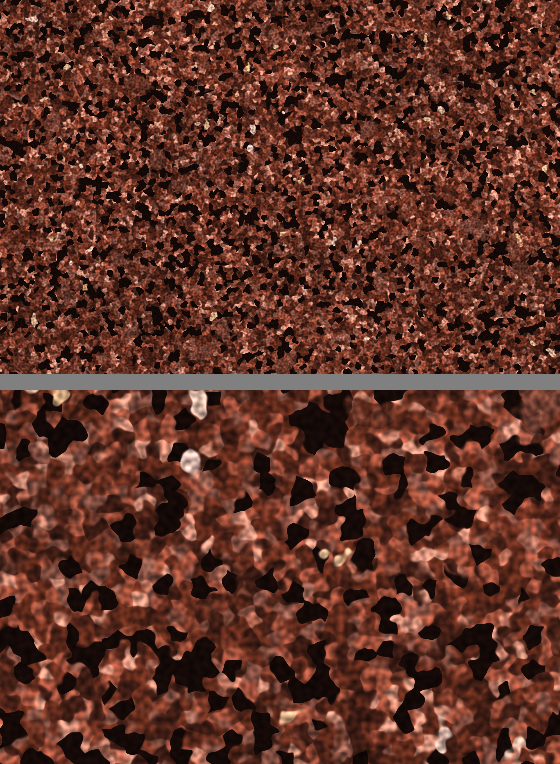
Top: the whole. Bottom: its middle third, enlarged.
Reproduce this texture procedurally as a Shadertoy shader.

```glsl
// Polished red granite: fine rust and salmon grains, clustered black mica,
// a few larger dull feldspar crystals and rare pale flecks.
// Built from soft Voronoi cells, warped and mottled with gradient noise.

const vec3 BLACK_MICA = vec3(0.075, 0.035, 0.028);
const vec3 DARK_BROWN = vec3(0.23, 0.105, 0.075);
const vec3 RUST       = vec3(0.39, 0.17, 0.11);
const vec3 SALMON     = vec3(0.62, 0.31, 0.23);
const vec3 DULL_PINK  = vec3(0.50, 0.30, 0.25);
const vec3 PALE_PINK  = vec3(0.85, 0.58, 0.49);
const vec3 WHITE_PINK = vec3(0.96, 0.83, 0.79);
const vec3 CREAM      = vec3(0.90, 0.72, 0.50);

vec2 hash2(vec2 p) {
    vec3 q = fract(p.xyx * vec3(0.1031, 0.1030, 0.0973));
    q += dot(q, q.yzx + 33.33);
    return fract((q.xx + q.yz) * q.zy);
}

float cornerSlope(vec2 corner, vec2 offset) {
    float angle = 6.2832 * hash2(corner + 71.0).x;
    return dot(vec2(cos(angle), sin(angle)), offset);
}

float gradientNoise(vec2 p) {
    vec2 i = floor(p), f = p - i;
    vec2 u = f * f * f * (f * (f * 6.0 - 15.0) + 10.0);
    vec2 e = vec2(1.0, 0.0);
    return mix(mix(cornerSlope(i, f), cornerSlope(i + e, f - e), u.x),
               mix(cornerSlope(i + e.yx, f - e.yx), cornerSlope(i + 1.0, f - 1.0), u.x), u.y);
}

// Uniform tone 0..1 to mineral colour, in proportion to area
vec3 mineral(float tone, float hue) {
    vec3 bright = mix(SALMON, DULL_PINK, step(0.55, hue));
    vec3 c = mix(DARK_BROWN, RUST, smoothstep(0.17, 0.37, tone));
    c = mix(c, bright, smoothstep(0.52, 0.66, tone));
    return mix(c, PALE_PINK, smoothstep(0.88, 0.98, tone));
}

// Small packed grains with softly blended borders
vec3 grains(vec2 p, float sharpness) {
    vec2 base = floor(p);
    vec4 sum = vec4(0.0);
    for (int y = -1; y <= 1; y++)
    for (int x = -1; x <= 1; x++) {
        vec2 cell = base + vec2(x, y);
        vec2 d = cell + hash2(cell) - p;
        vec2 kind = hash2(cell + 313.0);
        float tone = kind.x + 0.3 * gradientNoise(cell * 0.17);
        sum += vec4(mineral(tone, kind.y), 1.0) * exp(-sharpness * dot(d, d));
    }
    return sum.rgb / sum.a;
}

// Coverage of dark cells, gathered into loose clusters
float mica(vec2 p, float share, float sharpness) {
    vec2 base = floor(p);
    vec2 sum = vec2(0.0);
    for (int y = -1; y <= 1; y++)
    for (int x = -1; x <= 1; x++) {
        vec2 cell = base + vec2(x, y);
        vec2 d = cell + hash2(cell + 57.0) - p;
        float local = share + 0.4 * gradientNoise(cell * 0.23);
        float dark = step(hash2(cell + 191.0).x, local);
        sum += vec2(dark, 1.0) * exp(-sharpness * dot(d, d));
    }
    return smoothstep(0.3, 0.7, sum.x / sum.y);
}

// Scattered ragged ellipses: x = coverage, y = random value of the crystal
vec2 crystals(vec2 p, float share, float radius, float ragged, float soft, float seed) {
    vec2 base = floor(p);
    vec2 result = vec2(0.0);
    for (int y = -1; y <= 1; y++)
    for (int x = -1; x <= 1; x++) {
        vec2 cell = base + vec2(x, y);
        vec2 kind = hash2(cell + seed);
        vec2 d = p - cell - hash2(cell + seed + 29.0);
        float angle = 6.2832 * kind.y, c = cos(angle), s = sin(angle);
        d = mat2(c, s, -s, c) * d * vec2(0.8, 1.4);
        float size = radius * mix(0.55, 1.2, fract(kind.y * 7.3));
        float cover = smoothstep(soft, -soft, length(d) - size + ragged);
        cover *= step(kind.x, share);
        if (cover > result.x) result = vec2(cover, fract(kind.y * 13.7));
    }
    return result;
}

void mainImage(out vec4 fragColor, in vec2 fragCoord) {
    vec2 uv = fragCoord / iResolution.y;

    // Bend the cells so that grain outlines are irregular
    vec2 warp = vec2(gradientNoise(uv * 85.0), gradientNoise(uv * 85.0 + 40.0));
    vec2 p = uv + 0.006 * warp;
    float fine = gradientNoise(uv * 165.0 + 9.0);
    float coarse = gradientNoise(uv * 70.0 + 23.0);

    vec3 col = grains(p * 105.0, 10.0);

    // Larger feldspar, partly hidden by the finer grains
    vec2 feldspar = crystals(p * 9.0, 0.2, 0.24, 0.14 * coarse, 0.04, 401.0);
    vec3 feldsparTone = mix(RUST, DULL_PINK, feldspar.y) * (1.0 + 0.5 * coarse);
    col = mix(col, feldsparTone, 0.65 * feldspar.x);

    // Dark mica, thinned out inside the crystals
    float dark = mica(p * 66.0, 0.225, 14.0);
    col = mix(col, BLACK_MICA, dark * (1.0 - 0.75 * feldspar.x));

    // Rare bright flecks
    vec2 fleck = crystals(p * 13.0, 0.13, 0.12, 0.2 * coarse, 0.03, 811.0);
    col = mix(col, mix(WHITE_PINK, CREAM, fleck.y), 0.85 * fleck.x);

    // Fine mottling and slow drift of brightness across the slab
    col *= 1.0 + 0.75 * fine + 0.2 * gradientNoise(uv * 3.0 + 5.0);
    fragColor = vec4(clamp(col, 0.0, 1.0), 1.0);
}
```
